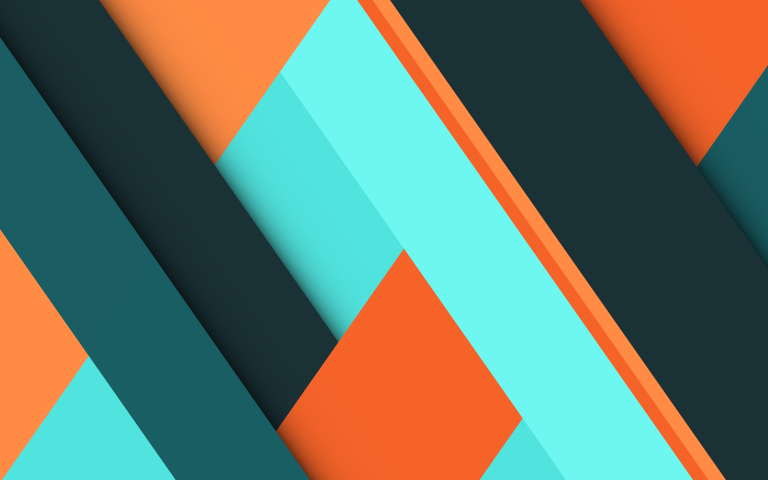
Give the GLSL for this background, as a WebGL 2 fragment shader.

```glsl
#version 300 es
precision highp float;
// Layered paper-like diagonal bands in teal, cyan and orange.
// Two slanted coordinates, one per diagonal direction, define all edges;
// flat layers are painted left to right, with soft shadows at raised edges.
uniform vec2 u_resolution;
out vec4 fragColor;

const float SLANT = 0.7; // horizontal run per unit of height

const vec3 DARK         = vec3(0.102, 0.192, 0.212);
const vec3 TEAL         = vec3(0.100, 0.367, 0.388);
const vec3 CYAN         = vec3(0.318, 0.890, 0.870);
const vec3 LIGHT_CYAN   = vec3(0.430, 0.970, 0.940);
const vec3 ORANGE       = vec3(0.960, 0.390, 0.160);
const vec3 LIGHT_ORANGE = vec3(1.000, 0.545, 0.265);

// Antialiased step: 0 before the edge, 1 after it.
float past(float coord, float edge, float blur) {
    return smoothstep(-blur, blur, coord - edge);
}

// Brightness beside a raised edge, fading back to full light.
float shade(float coord, float edge, float strength, float reach) {
    return 1.0 - strength * exp(-max(coord - edge, 0.0) / reach);
}

void main() {
    vec2 p = gl_FragCoord.xy / u_resolution.y;
    float blur = 0.8 / u_resolution.y;

    // Both coordinates equal x along the top border.
    float fall = p.x - SLANT * (1.0 - p.y);
    float rise = p.x + SLANT * (1.0 - p.y);

    // Lower left corner and teal band
    vec3 color = mix(LIGHT_ORANGE, CYAN, past(rise, 0.704, blur));
    color = mix(color, TEAL, past(fall, -0.334, blur));

    // Dark band, crossed by the orange square
    float squareStart = past(rise, 1.204, blur);
    float squareEnd = past(rise, 1.699, blur);
    vec3 layer = mix(DARK, ORANGE, squareStart);
    layer *= shade(fall, -0.054, 0.55, 0.030);
    color = mix(color, layer, past(fall, -0.054, blur));

    // Orange corner, cyan strip and the rest of the square
    float cyanStart = past(rise, 0.688, blur);
    layer = mix(LIGHT_ORANGE, CYAN, cyanStart);
    layer = mix(layer, ORANGE, squareStart);
    layer = mix(layer, CYAN, squareEnd);
    float shadow = shade(fall, 0.206, 0.55, 0.030);
    layer *= mix(shadow, 1.0, squareStart);
    float stripStart = mix(past(fall, 0.206, blur), past(fall, -0.054, blur), squareEnd);
    color = mix(color, layer, stripStart);

    // Bright cyan band and the two thin orange stripes
    layer = mix(LIGHT_ORANGE, LIGHT_CYAN, cyanStart);
    color = mix(color, layer, past(fall, 0.479, blur));
    color = mix(color, ORANGE, past(fall, 0.744, blur));
    color = mix(color, LIGHT_ORANGE, past(fall, 0.776, blur));

    // Wide dark band and the shaded right corner
    color = mix(color, DARK, past(fall, 0.8125, blur));
    layer = mix(ORANGE, TEAL, past(rise, 1.695, blur));
    layer *= shade(fall, 1.208, 0.55, 0.030);
    color = mix(color, layer, past(fall, 1.208, blur));

    fragColor = vec4(color, 1.0);
}
```
